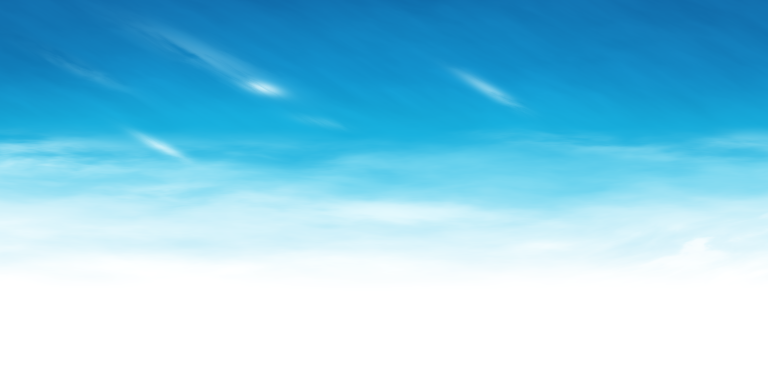
Reproduce this texture procedurally as a WebGL 1 fragment shader.

```glsl
precision highp float;
// Blue sky with wispy cirrus, fading through pale haze into white below.

#define DEEP_BLUE   vec3(0.065, 0.42, 0.67)
#define MID_BLUE    vec3(0.07, 0.58, 0.81)
#define CYAN        vec3(0.09, 0.69, 0.87)
#define LIGHT_CYAN  vec3(0.45, 0.84, 0.94)
#define PALE_HAZE   vec3(0.81, 0.945, 0.98)
#define CLOUD_WHITE vec3(0.93, 0.99, 1.0)
#define BAND_WARP   0.085
#define FIBRE_SCALE vec2(4.0, 22.0)

uniform vec2 u_resolution;

float hash(vec2 p) {
  vec3 q = fract(vec3(p.xyx) * 0.1031);
  q += dot(q, q.yzx + 33.33);
  return fract((q.x + q.y) * q.z);
}

float noise(vec2 p) {
  vec2 cell = floor(p);
  vec2 f = fract(p);
  f = f * f * (3.0 - 2.0 * f);
  return mix(mix(hash(cell), hash(cell + vec2(1.0, 0.0)), f.x),
             mix(hash(cell + vec2(0.0, 1.0)), hash(cell + 1.0), f.x), f.y);
}

float fbm(vec2 p) {
  float sum = 0.0;
  float amplitude = 0.5;
  for (int i = 0; i < 5; i++) {
    sum += amplitude * noise(p);
    p = mat2(1.6, 0.5, -0.5, 1.6) * p * 1.2 + 17.3;
    amplitude *= 0.5;
  }
  return sum;
}

// Soft elliptical patch, sheared along the given slope.
float patchAt(vec2 p, vec2 center, vec2 radius, float slope) {
  vec2 d = p - center;
  d.y -= slope * d.x;
  d /= radius;
  return exp(-dot(d, d));
}

// Sky colour by depth below the top edge.
vec3 skyRamp(float depth) {
  vec3 c = mix(DEEP_BLUE, MID_BLUE, smoothstep(-0.06, 0.24, depth));
  c = mix(c, CYAN, smoothstep(0.16, 0.35, depth));
  c = mix(c, LIGHT_CYAN, smoothstep(0.33, 0.49, depth));
  c = mix(c, PALE_HAZE, smoothstep(0.45, 0.59, depth));
  return mix(c, vec3(1.0), smoothstep(0.55, 0.76, depth));
}

void main() {
  // x runs 0..2 to the right, y is depth from the top.
  vec2 uv = gl_FragCoord.xy / u_resolution;
  vec2 p = vec2(uv.x * 2.0, 1.0 - uv.y);

  // Shared cloud textures
  float broad = fbm(p * vec2(2.2, 7.0) + 4.0);
  vec2 warped = p + 0.06 * vec2(broad, broad - 0.5);
  float fibre = fbm(warped * FIBRE_SCALE + 31.0);
  float slanted = fbm(vec2(p.x * 7.0, (p.y - 0.45 * p.x) * 30.0) + broad * 2.0);
  float rising = fbm(vec2(p.x * 6.0, (p.y + 0.28 * p.x) * 32.0) + broad * 2.0);

  // Base gradient with uneven cloud bands
  float band = smoothstep(0.27, 0.42, p.y) * (1.0 - smoothstep(0.56, 0.7, p.y));
  float depth = p.y + band * BAND_WARP * (broad + fibre - 0.96);
  depth += 0.035 * patchAt(p, vec2(0.1, 0.47), vec2(0.55, 0.12), 0.0);
  depth += 0.02 * patchAt(p, vec2(1.95, 0.4), vec2(0.35, 0.08), 0.0);
  vec3 color = skyRamp(depth);

  // Dark upper corners and a brighter middle
  float shade = patchAt(p, vec2(0.0, 0.08), vec2(0.45, 0.2), 0.0)
              + patchAt(p, vec2(1.88, 0.08), vec2(0.38, 0.2), 0.0);
  color = mix(color, DEEP_BLUE * 0.96, 0.42 * min(shade, 1.0));
  color = mix(color, MID_BLUE, 0.3 * patchAt(p, vec2(1.15, 0.1), vec2(0.4, 0.13), 0.0));
  float upper = 1.0 - smoothstep(0.25, 0.4, p.y);
  color += upper * vec3(0.02, 0.06, 0.06) * (broad + slanted - 0.95);

  // High slanted cirrus
  float high = 0.75 * patchAt(p, vec2(0.685, 0.23), vec2(0.05, 0.016), 0.22);
  high += 0.24 * patchAt(p, vec2(0.55, 0.155), vec2(0.18, 0.035), 0.42);
  high += 0.5 * patchAt(p, vec2(1.275, 0.235), vec2(0.08, 0.017), 0.55);
  high += 0.18 * patchAt(p, vec2(0.2, 0.175), vec2(0.12, 0.018), 0.45);
  high += 0.24 * patchAt(p, vec2(0.84, 0.32), vec2(0.07, 0.012), 0.2);
  high += 0.65 * patchAt(p, vec2(0.425, 0.385), vec2(0.075, 0.015), 0.48);
  high *= smoothstep(0.2, 0.65, slanted);

  // Horizontal cloud streaks
  float low = 0.9 * patchAt(p, vec2(0.1, 0.41), vec2(0.2, 0.045), 0.06);
  low += 0.65 * patchAt(p, vec2(0.46, 0.505), vec2(0.24, 0.025), 0.02);
  low += 0.6 * patchAt(p, vec2(1.02, 0.555), vec2(0.3, 0.03), 0.02);
  low += 0.35 * patchAt(p, vec2(1.5, 0.37), vec2(0.25, 0.025), 0.08);
  low += 0.4 * patchAt(p, vec2(1.9, 0.385), vec2(0.2, 0.035), -0.05);
  low += 0.25 * patchAt(p, vec2(0.65, 0.42), vec2(0.4, 0.05), 0.03);
  low *= smoothstep(0.25, 0.7, fibre);
  color = mix(color, CLOUD_WHITE, clamp(high + low, 0.0, 0.85));

  // Faint relief in the pale haze, rising to the right
  float haze = smoothstep(0.54, 0.62, p.y) * (1.0 - smoothstep(0.66, 0.77, p.y));
  float relief = mix(fibre, rising, smoothstep(1.3, 1.65, p.x));
  color += haze * vec3(0.16, 0.06, 0.025) * (relief - 0.48);
  float ridge = patchAt(p, vec2(1.83, 0.635), vec2(0.22, 0.045), -0.24);
  color = mix(color, vec3(1.0), 0.6 * ridge * smoothstep(0.42, 0.62, rising));

  gl_FragColor = vec4(clamp(color, 0.0, 1.0), 1.0);
}
```
